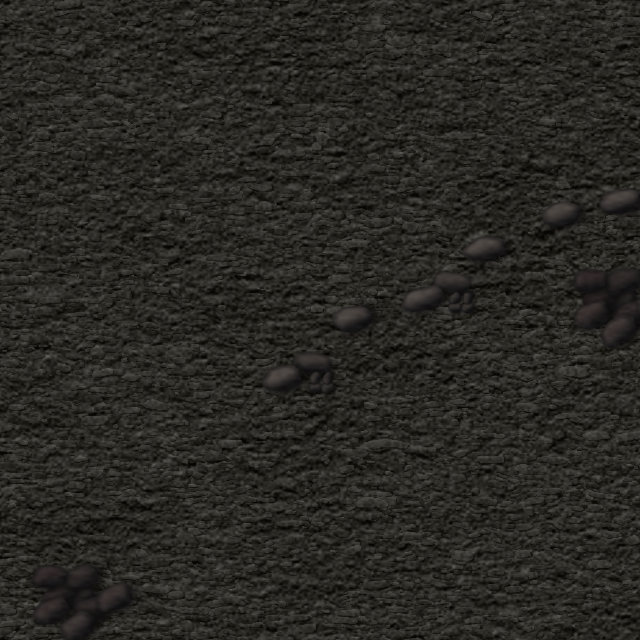
Give the GLSL for this texture, as a Shadertoy shader.

```glsl
// Dark stony soil seen from above: embossed stretched noise forms the earth,
// jittered grids scatter thin stone flakes over it, and loops lay rounded
// pebbles along a diagonal band plus two piles of darker rocks.

const float SOIL_TONE = 0.152;
const float RELIEF_GAIN = 0.40;
const float GRAIN_GAIN = 0.11;
const float PATCH_GAIN = 0.05;
const float FLAKE_TONE = 0.205;
const float SHADOW_TONE = 0.055;
const vec3 SOIL_TINT = vec3(0.006, 0.001, -0.018);
const vec3 PEBBLE_COLOR = vec3(0.30, 0.275, 0.262);
const vec3 ROCK_COLOR = vec3(0.235, 0.195, 0.195);
const vec3 STONE_DARK = vec3(0.075, 0.072, 0.078);
const vec3 GAP_COLOR = vec3(0.045, 0.043, 0.043);
const vec2 BAND_START = vec2(0.425, 0.430);
const vec2 BAND_END = vec2(0.965, 0.690);
const vec2 PEBBLE_RADIUS = vec2(0.031, 0.018);
const int BAND_PEBBLES = 6;
const int PILE_ROCKS = 8;

float hash(vec2 p) {
    vec3 q = fract(p.xyx * 0.1031);
    q += dot(q, q.yzx + 33.33);
    return fract((q.x + q.y) * q.z);
}

float noise(vec2 p) {
    vec2 i = floor(p), f = fract(p);
    f = f * f * (3.0 - 2.0 * f);
    return mix(mix(hash(i), hash(i + vec2(1, 0)), f.x),
               mix(hash(i + vec2(0, 1)), hash(i + vec2(1, 1)), f.x), f.y);
}

mat2 turn(float a) {
    return mat2(cos(a), -sin(a), sin(a), cos(a));
}

// Height of the loose earth, wider than tall
float relief(vec2 p) {
    return 0.45 * noise(p * vec2(40, 78)) + 0.33 * noise(p * vec2(88, 150) + 17.0)
         + 0.22 * noise(p * vec2(180, 250) + 41.0);
}

// Scatters flat chips, lit on the upper edge and shadowed below
float addFlakes(float tone, vec2 p, vec2 cells, float seed, float density) {
    vec2 g = p * cells, id = floor(g);
    float rough = noise(g * 3.1 + seed) - 0.5;
    float soft = 0.0016 * cells.y;
    for (int y = -1; y <= 1; y++)
    for (int x = -1; x <= 1; x++) {
        vec2 c = id + vec2(x, y), k = c + seed;
        if (hash(k) > density) continue;
        vec2 center = c + 0.2 + 0.6 * vec2(hash(k + 31.7), hash(k + 67.3));
        vec2 radius = vec2(mix(0.26, 0.56, hash(k + 11.1)), mix(0.22, 0.42, hash(k + 23.9)));
        vec2 q = turn(0.7 * (hash(k + 5.3) - 0.5)) * (g - center) / radius;
        vec2 s = q + vec2(-0.12, 0.48);
        float edge = 1.0 + 0.75 * rough;
        float body = 1.0 - smoothstep(edge - soft, edge + soft, length(q * q) + 0.15 * abs(q.x));
        float shade = 1.0 - smoothstep(edge - soft, edge + soft, length(s * s) + 0.15 * abs(s.x));
        float face = FLAKE_TONE + 0.10 * (hash(k + 91.0) - 0.5) + 0.045 * q.y + 0.07 * rough;
        tone = mix(tone, SHADOW_TONE, 0.62 * shade);
        tone = mix(tone, face, 0.75 * body);
    }
    return tone;
}

// Paints one rounded stone with a soft contact shadow
void addStone(inout vec3 color, vec2 p, vec2 center, vec2 radius, float tilt, vec3 tint) {
    vec2 q = turn(tilt) * (p - center) / radius;
    float shadow = 1.0 - smoothstep(0.65, 1.5, length(q + vec2(-0.18, 0.22)));
    color = mix(color, GAP_COLOR, 0.8 * shadow);
    vec2 a = pow(abs(q), vec2(2.5));
    float d = pow(a.x + a.y, 0.4) + 0.28 * (noise(q * 1.6 + center * 57.0) - 0.5);
    float soft = 0.0016 / radius.y;
    float light = smoothstep(-0.95, 0.45, q.y - 0.30 * q.x) * (1.0 - 0.55 * smoothstep(0.6, 1.0, d));
    float streak = noise(p * vec2(110, 210) + tilt * 9.0) - 0.5;
    vec3 face = mix(STONE_DARK, tint, light) + 0.045 * streak;
    color = mix(color, face, 1.0 - smoothstep(1.0 - soft, 1.0 + soft, d));
}

// Heap of dark rocks on a flattened spiral
void addPile(inout vec3 color, vec2 p, vec2 center) {
    for (int i = 0; i < PILE_ROCKS; i++) {
        float n = float(i), h = hash(vec2(n, 7.0));
        float angle = 0.5 + 2.4 * n;
        vec2 at = center + vec2(0.074, 0.050) * sqrt(n / float(PILE_ROCKS)) * vec2(cos(angle), sin(angle));
        vec2 radius = mix(vec2(0.023, 0.015), vec2(0.031, 0.021), h);
        vec3 tint = mix(ROCK_COLOR, PEBBLE_COLOR * 0.8, hash(vec2(n, 19.0)));
        addStone(color, p, at, radius, 1.5 * (h - 0.35), tint * mix(0.65, 1.05, hash(vec2(n, 3.0))));
    }
}

void mainImage(out vec4 fragColor, in vec2 fragCoord) {
    vec2 p = fragCoord / iResolution.y;

    // Earth: warped relief lit from above, fine grain, broad patches
    vec2 w = p + 0.008 * (vec2(noise(p * 34.0), noise(p * 34.0 + 51.0)) - 0.5);
    float patches = 0.6 * noise(p * vec2(6, 11) + 3.0) + 0.4 * noise(p * vec2(15, 26));
    float tone = SOIL_TONE + PATCH_GAIN * (patches - 0.5);
    tone += RELIEF_GAIN * (relief(w) - relief(w + vec2(-0.0015, 0.0042)));

    // Stone chips from small to large
    float density = smoothstep(0.2, 0.8, patches);
    tone = addFlakes(tone, w, vec2(68, 125), 13.0, 0.12 + 0.35 * density);
    tone = addFlakes(tone, w, vec2(37, 76), 47.0, 0.06 + 0.40 * density);
    tone = addFlakes(tone, w, vec2(23, 54), 89.0, 0.20 * density);
    tone += GRAIN_GAIN * (noise(p * vec2(230, 270)) - 0.5);
    vec3 color = max(vec3(tone) + SOIL_TINT, vec3(0.025, 0.022, 0.016));

    // Pebbles along the band; every other one has companions
    for (int i = 0; i < BAND_PEBBLES; i++) {
        float n = float(i);
        vec2 jitter = vec2(hash(vec2(n, 2.0)), hash(vec2(n, 8.0))) - 0.5;
        vec2 at = mix(BAND_START, BAND_END, n / float(BAND_PEBBLES - 1)) + jitter * vec2(0.04, 0.06);
        if (i % 2 == 0 && i < 4) {
            addStone(color, p, at + vec2(0.047, 0.025), PEBBLE_RADIUS * 0.88, -0.15, PEBBLE_COLOR * 0.82);
            for (int j = 0; j < 4; j++) {
                vec2 cell = vec2(j % 2, j / 2) * vec2(0.020, 0.015);
                addStone(color, p, at + vec2(0.052, -0.014) + cell, vec2(0.010, 0.0075), 0.4 * float(j), PEBBLE_COLOR * 0.7);
            }
        }
        addStone(color, p, at, PEBBLE_RADIUS, 0.12 + 0.3 * jitter.x, PEBBLE_COLOR);
    }

    addPile(color, p, vec2(0.120, 0.068));
    addPile(color, p, vec2(0.965, 0.530));
    fragColor = vec4(color, 1.0);
}
```
